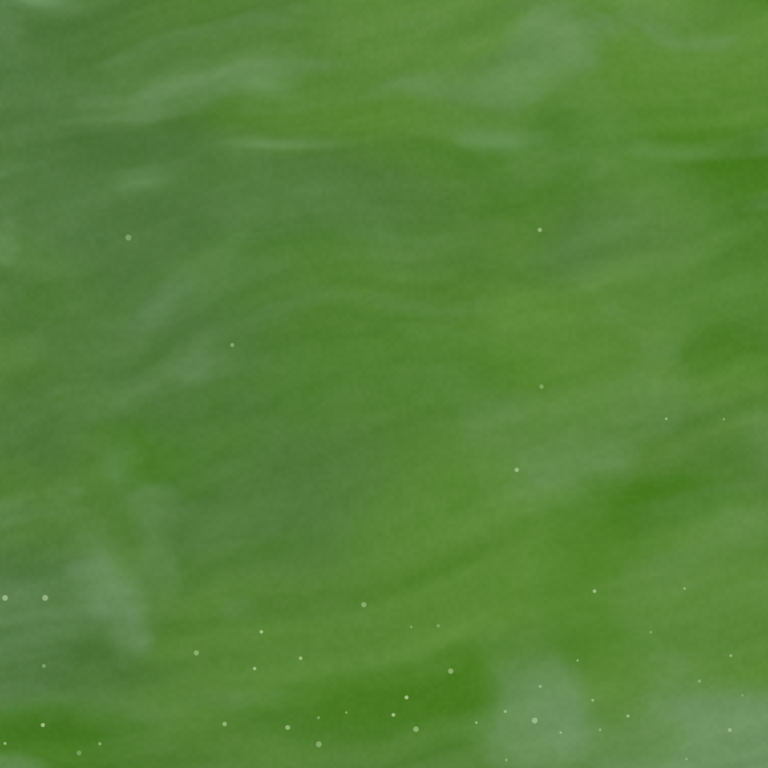
Reproduce this texture procedurally as a WebGL 1 fragment shader.

```glsl
precision highp float;
// Murky green water with soft ripples, pale haze, faint glints and floating specks.
uniform vec2 u_resolution;

const vec3 MURKY = vec3(0.312, 0.462, 0.238);
const vec3 CLEAR = vec3(0.350, 0.530, 0.198);
const vec3 DEEP = vec3(0.258, 0.470, 0.105);
const vec3 HAZE = vec3(0.440, 0.575, 0.400);
const vec3 GLINT = vec3(0.470, 0.620, 0.430);
const vec3 SPECK = vec3(0.660, 0.780, 0.560);

float hash(vec2 p) {
  vec3 q = fract(vec3(p.xyx) * 0.1031);
  q += dot(q, q.yzx + 33.33);
  return fract((q.x + q.y) * q.z);
}

vec2 hash2(vec2 p) {
  return vec2(hash(p + 17.3), hash(p + 61.7));
}

float noise(vec2 p) {
  vec2 cell = floor(p);
  vec2 f = fract(p);
  f = f * f * f * (f * (f * 6.0 - 15.0) + 10.0);
  float low = mix(hash(cell), hash(cell + vec2(1.0, 0.0)), f.x);
  float high = mix(hash(cell + vec2(0.0, 1.0)), hash(cell + 1.0), f.x);
  return mix(low, high, f.y);
}

float fbm(vec2 p) {
  float sum = 0.0;
  float gain = 0.533;
  for (int i = 0; i < 4; i++) {
    sum += gain * noise(p);
    p = mat2(1.6, 0.5, -0.5, 1.6) * p + 7.1;
    gain *= 0.5;
  }
  return sum;
}

vec2 rotate(vec2 p, float angle) {
  float c = cos(angle);
  float s = sin(angle);
  return vec2(c * p.x + s * p.y, c * p.y - s * p.x);
}

// Curved, blurred crests scattered one per cell.
float glints(vec2 p, vec2 size, float density) {
  vec2 home = floor(p / size);
  float light = 0.0;
  for (int j = -1; j <= 1; j++) {
    for (int i = -1; i <= 1; i++) {
      vec2 id = home + vec2(float(i), float(j));
      vec2 rnd = hash2(id);
      vec2 d = rotate(p - (id + 0.2 + 0.6 * rnd) * size, mix(-0.22, 0.30, rnd.x));
      float along = d.x / (size.x * mix(0.16, 0.38, rnd.y));
      float bend = mix(-0.006, 0.010, hash(id + 23.0));
      float across = (d.y - bend * along * along) / mix(0.007, 0.017, hash(id + 29.0));
      float shown = step(hash(id + 5.0), density) * mix(0.3, 1.0, hash(id + 9.0));
      float edge = across > 0.0 ? 0.45 : 1.2;
      light = max(light, shown * exp(-along * along * 1.8 - across * across * edge));
    }
  }
  return light;
}

// Tiny round particles, denser toward the bottom.
float specks(vec2 p, float cells, float pixel) {
  vec2 id = floor(p * cells);
  vec2 center = (id + 0.15 + 0.7 * hash2(id + 40.0)) / cells;
  float chance = 0.02 + 0.24 * (1.0 - smoothstep(0.05, 0.32, center.y));
  chance *= smoothstep(0.95, 0.55, center.y);
  float radius = mix(0.0014, 0.0040, pow(hash(id + 3.0), 2.0));
  float dotMask = 1.0 - smoothstep(radius - pixel, radius + pixel, length(p - center));
  return dotMask * step(hash(id + 80.0), chance) * mix(0.45, 1.0, hash(id + 11.0));
}

void main() {
  vec2 p = gl_FragCoord.xy / u_resolution.y;
  float pixel = 1.0 / u_resolution.y;
  vec2 warp = vec2(fbm(p * 3.0 + 4.0), fbm(p * 3.0 + 19.0)) - 0.5;

  // Broad body colour, clearer to the right.
  float body = fbm(p * vec2(3.0, 5.5) + warp + 31.0) - 0.5;
  vec3 color = mix(MURKY, CLEAR, smoothstep(-0.05, 0.95, p.x * 0.65 + 0.18 + body * 1.6));

  // Saturated dark patches, tilted slightly upward.
  vec2 swell = rotate(p, 0.2) * vec2(3.6, 8.0) + warp * 1.2;
  color = mix(color, DEEP, 0.75 * smoothstep(0.46, 0.76, fbm(swell + 12.0)));

  // Cloudy reflections, drifting down to the right in the lower part.
  vec2 drift = rotate(p, -0.60) * vec2(3.8, 6.5) + warp * 1.6;
  float lower = 1.0 - smoothstep(0.18, 0.58, p.y);
  float cloud = smoothstep(0.43, 0.74, fbm(drift + 53.0));
  color = mix(color, HAZE, cloud * mix(0.20, 0.82, lower));

  // Pale wisps, stronger toward the left and the top.
  vec2 strand = rotate(p, 0.16) * vec2(4.5, 17.0) + warp * 3.0;
  float wisp = smoothstep(0.50, 0.80, fbm(strand + 71.0));
  color = mix(color, HAZE, wisp * mix(0.30, 0.60, max(1.0 - p.x * 1.6, p.y * p.y)));

  // Fine ripples and soft grain.
  vec2 ripple = rotate(p, 0.22) * vec2(7.0, 34.0) + warp * 4.0;
  color += (fbm(ripple) - 0.5) * vec3(0.065, 0.060, 0.065);
  color += (noise(p * 75.0) - 0.5) * vec3(0.014, 0.008, 0.020);
  color += (noise(p * 190.0) - 0.5) * vec3(0.016, 0.014, 0.018);

  // Crests near the top and specks on the surface.
  float upper = smoothstep(0.52, 0.90, p.y);
  float broken = 0.5 + 0.5 * smoothstep(0.35, 0.65, fbm(strand * 1.5 + 3.0));
  float crest = glints(p + warp * 0.07, vec2(0.26, 0.12), 0.55) * broken;
  color = mix(color, GLINT, 0.80 * upper * crest);
  color = mix(color, SPECK, specks(p, 25.0, pixel));
  gl_FragColor = vec4(color, 1.0);
}
```
